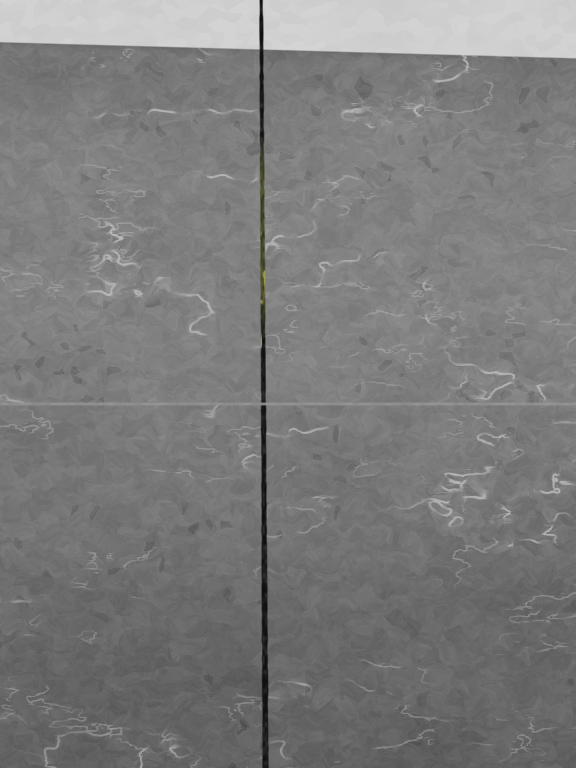
Write a Shadertoy shader that draws this texture.

```glsl
// Four grey stone slabs, two across and two down, below a pale wall strip.
// Warped cellular noise gives the mottling, contours of layered noise give the
// broken white veins; a dark mossy gap and a pale grout line divide the slabs.
#define GROUT_Y 0.632
#define GROUT_HALF 0.0024
#define GAP_TOP_X 0.4535
#define GAP_BOTTOM_X 0.4610
#define WALL_LEFT_Y 1.260
#define WALL_SLOPE -0.028
#define MOTTLE 0.085
#define VEIN_WIDTH 0.0017
#define WALL_COLOR vec3(0.815)
#define GROUT_COLOR vec3(0.57)
#define MOSS_COLOR vec3(0.36, 0.37, 0.19)

float hash(vec2 p) {
    vec3 q = fract(p.xyx * vec3(0.1031, 0.1030, 0.0973));
    q += dot(q, q.yzx + 33.33);
    return fract((q.x + q.y) * q.z);
}

float noise(vec2 p) {
    vec2 i = floor(p), f = fract(p);
    f = f * f * (3.0 - 2.0 * f);
    return mix(mix(hash(i), hash(i + vec2(1, 0)), f.x),
               mix(hash(i + vec2(0, 1)), hash(i + vec2(1, 1)), f.x), f.y);
}

float fbm(vec2 p) {
    float sum = 0.0, amp = 0.5;
    for (int i = 0; i < 5; i++) {
        sum += amp * noise(p);
        p = mat2(1.6, 1.2, -1.2, 1.6) * p + 7.3;
        amp *= 0.5;
    }
    return sum / 0.97;
}

// Random shade of the nearest cell
float cells(vec2 p) {
    vec2 base = floor(p);
    float nearest = 9.0, shade = 0.0;
    for (int j = -1; j <= 1; j++)
    for (int i = -1; i <= 1; i++) {
        vec2 c = base + vec2(i, j);
        vec2 d = c + vec2(hash(c), hash(c + 51.7)) - p;
        float dist = dot(d, d);
        if (dist < nearest) { nearest = dist; shade = hash(c + 17.1); }
    }
    return shade;
}

// Line of even width along the middle contour of a field
float contour(float field, float width, float px) {
    float slope = length(vec2(dFdx(field), dFdy(field))) / px;
    float d = abs(field - 0.5) / max(slope, 1.5);
    return 1.0 - smoothstep(width * 0.3, width + px, d);
}

vec3 slab(vec2 p, vec2 tile, float px) {
    vec2 q = p + tile * vec2(7.37, 11.83) + 3.1;
    vec2 warp = vec2(noise(q * 45.0), noise(q * 45.0 + 31.0)) - 0.5;

    // Lighting falls off toward the bottom and just below the wall
    float g = mix(0.375, 0.505, smoothstep(-0.1, 0.85, p.y));
    g -= 0.045 * smoothstep(1.02, 1.26, p.y);
    g += 0.05 * (fbm(q * vec2(5.0, 8.0)) - 0.5);

    // Mottled flakes at three sizes
    vec2 w = q + warp * 0.022;
    float flakes = 0.40 * cells(w * vec2(32.0, 48.0))
                 + 0.35 * cells(w * vec2(72.0, 105.0) + 9.0)
                 + 0.25 * cells(w * vec2(150.0, 190.0) + 23.0);
    g += MOTTLE * (flakes - 0.5);
    float chip = step(0.965, cells(w * 75.0 + 41.0)) * smoothstep(0.4, 0.7, noise(q * 6.0));
    g -= 0.055 * chip;

    // Bold veins in sparse zones, with a pale haze and finer threads
    float zone = smoothstep(0.50, 0.72, noise(q * vec2(4.5, 8.0) + 5.0));
    float broken = smoothstep(0.28, 0.65, noise(q * vec2(38.0, 55.0)));
    float field = fbm(q * vec2(3.6, 8.0) + warp * 0.10);
    float fine = fbm(q * vec2(8.0, 19.0) + 60.0);
    float threadZone = smoothstep(0.48, 0.75, noise(q * vec2(7.0, 13.0) + 77.0));
    float haze = exp(-abs(field - 0.5) * 30.0) * zone * flakes;
    float vein = contour(field, VEIN_WIDTH, px) * zone * broken;
    float thread = contour(fine, VEIN_WIDTH * 0.55, px) * threadZone * broken;
    g += 0.07 * haze;
    g = mix(g, 0.76, clamp(0.75 * vein + 0.38 * thread, 0.0, 0.85));
    return vec3(g);
}

// Black gap filled with patches of moss, most of them in the upper half
vec3 gapFill(vec2 p) {
    float grain = noise(p * vec2(260.0, 120.0));
    vec3 col = vec3(0.06 + 0.13 * grain * grain);
    float band = smoothstep(0.73, 0.82, p.y) * (1.0 - smoothstep(1.02, 1.11, p.y));
    float moss = band * (0.5 + 0.5 * noise(p * vec2(90.0, 55.0)));
    col = mix(col, MOSS_COLOR * (0.7 + 0.5 * grain), moss);
    float tuft = smoothstep(0.76, 0.88, noise(p * vec2(150.0, 42.0) + 8.0));
    tuft *= smoothstep(0.42, 0.5, p.y) * (1.0 - smoothstep(0.85, 1.0, p.y));
    return mix(col, vec3(0.62, 0.62, 0.29), tuft);
}

void mainImage(out vec4 fragColor, in vec2 fragCoord) {
    vec2 p = fragCoord / iResolution.x;
    float px = 1.0 / iResolution.x;
    float height = iResolution.y * px;
    float gapX = mix(GAP_BOTTOM_X, GAP_TOP_X, p.y / height);
    vec3 col = slab(p, step(vec2(gapX, GROUT_Y), p), px);

    // Pale wall with a thin shadow at its foot
    float wallD = p.y - WALL_LEFT_Y - WALL_SLOPE * p.x;
    float blotch = cells(p * vec2(38.0, 60.0) + noise(p * 50.0));
    vec3 wall = WALL_COLOR + 0.025 * (blotch - 0.5) + 0.03 * (fbm(p * 9.0) - 0.5);
    col *= 1.0 - 0.10 * exp(-abs(wallD) * 220.0);
    col = mix(col, wall, smoothstep(-px, px, wallD));

    // Vertical gap, narrower toward the top, with ragged edges
    float halfWidth = mix(0.0052, 0.0030, p.y / height);
    halfWidth += 0.0012 * (noise(vec2(p.y * 90.0, 2.0)) - 0.5);
    float gapD = abs(p.x - gapX) - halfWidth;
    col = mix(col, gapFill(p), 1.0 - smoothstep(-px, px, gapD));

    // Horizontal grout bridges the gap
    float groutD = abs(p.y - GROUT_Y) - GROUT_HALF;
    vec3 grout = GROUT_COLOR + 0.05 * (noise(p * 120.0) - 0.5);
    col = mix(col, grout, 0.9 * (1.0 - smoothstep(-px, px, groutD)));

    fragColor = vec4(clamp(col, 0.0, 1.0), 1.0);
}
```
